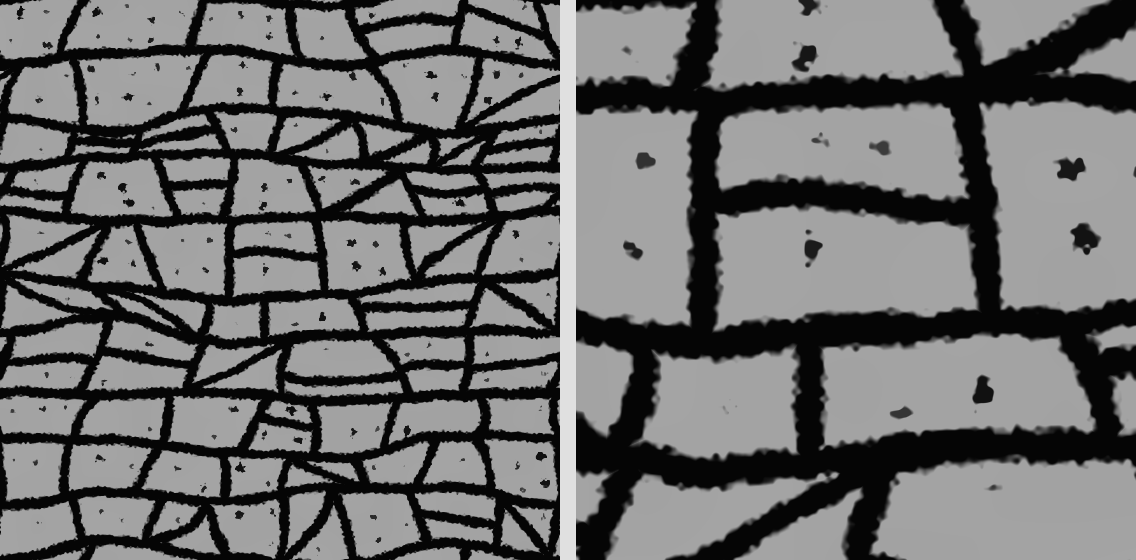
Left, the full canvas; right, a detail of the centre.
A WebGL 2 fragment shader for this texture:

```glsl
#version 300 es
precision highp float;

uniform vec2 u_resolution;
out vec4 fragColor;

const float COURSES = 10.0;

float hash(vec2 cell, float seed) {
    vec3 q = fract((cell.xyx + seed * 7.31) * vec3(0.1031, 0.1030, 0.0973));
    q += dot(q, q.yzx + 33.33);
    return fract((q.x + q.y) * q.z);
}

// Value noise that wraps after the given number of lattice cells
float noise(vec2 p, vec2 period, float seed) {
    vec2 i = floor(p), f = p - i;
    f = f * f * (3.0 - 2.0 * f);
    vec2 a = mod(i, period), b = mod(i + 1.0, period);
    return mix(mix(hash(a, seed), hash(vec2(b.x, a.y), seed), f.x),
               mix(hash(vec2(a.x, b.y), seed), hash(b, seed), f.x), f.y);
}

float courseShift(float k) {
    return 0.36 * (hash(vec2(mod(k, COURSES), 3.0), 1.0) - 0.5);
}

// Height of a bed joint, in courses
float bedHeight(float k, float x) {
    float wave = noise(vec2(x * 5.0, k), vec2(5.0, COURSES), 2.0) - 0.5;
    return k + courseShift(k) + 0.52 * wave;
}

float bedDistance(float k, vec2 p) {
    float h = bedHeight(k, p.x);
    float slope = (bedHeight(k, p.x + 0.002) - h) / 0.002 / COURSES;
    return abs(p.y - h / COURSES) / sqrt(1.0 + slope * slope);
}

// Position of an upright joint, in stones, at height t of its course
float jointPosition(float j, float row, float t, float stones) {
    vec2 id = vec2(mod(j, stones), row);
    return j + 0.4 * (hash(id, 3.0) - 0.5)
             + 0.4 * (hash(id, 4.0) - 0.5) * (2.0 * t - 1.0)
             + 0.6 * (hash(id, 5.0) - 0.5) * t * (1.0 - t);
}

float jointDistance(float j, float row, float t, float stones, float u, float height) {
    float x = jointPosition(j, row, t, stones);
    float slope = (jointPosition(j, row, t + 0.05, stones) - x) / 0.05 / height;
    return abs(u - x) / length(vec2(stones, slope));
}

// Distance to the nearest mortar line
float wallDistance(vec2 p) {
    vec2 wobble = vec2(noise(p * 24.0, vec2(24.0), 6.0), noise(p * 24.0, vec2(24.0), 7.0));
    p += 0.007 * (wobble - 0.5);

    // Course
    float y = p.y * COURSES;
    float k = floor(y);
    if (y < bedHeight(k, p.x)) k -= 1.0;
    else if (y > bedHeight(k + 1.0, p.x)) k += 1.0;
    float low = bedHeight(k, p.x);
    float rise = max(bedHeight(k + 1.0, p.x) - low, 0.05);
    float t = clamp((y - low) / rise, 0.0, 1.0);
    float height = rise / COURSES;
    float d = min(bedDistance(k, p), bedDistance(k + 1.0, p)) - 0.0008;

    // Stone within the course
    float row = mod(k, COURSES);
    float stones = 6.0 + floor(3.0 * hash(vec2(row, 5.0), 8.0));
    float u = p.x * stones;
    float j = floor(u);
    if (u < jointPosition(j, row, t, stones)) j -= 1.0;
    else if (u > jointPosition(j + 1.0, row, t, stones)) j += 1.0;
    d = min(d, jointDistance(j, row, t, stones, u, height));
    d = min(d, jointDistance(j + 1.0, row, t, stones, u, height));

    // Level or diagonal split of some stones
    float left = jointPosition(j, row, t, stones);
    float span = jointPosition(j + 1.0, row, t, stones) - left;
    float s = (u - left) / span;
    vec2 id = vec2(mod(j, stones), row);
    float kind = hash(id, 9.0);
    float tall = 1.0 + courseShift(k + 1.0) - courseShift(k);
    vec2 ends = 0.35 + 0.3 * vec2(hash(id, 10.0), hash(id, 11.0));
    if (kind > 0.82) ends = hash(id, 12.0) < 0.5 ? vec2(0.02, 0.98) : vec2(0.98, 0.02);
    if (kind > 0.82 || kind < 0.45 * tall - 0.17) {
        float bend = 0.6 * (hash(id, 13.0) - 0.5) * s * (1.0 - s);
        vec2 gradient = vec2((ends.y - ends.x) * stones / span, 1.0 / height);
        d = min(d, abs(t - mix(ends.x, ends.y, s) - bend) / length(gradient));
    }
    return d;
}

void main() {
    vec2 p = gl_FragCoord.xy / u_resolution;
    float grain = noise(p * 240.0, vec2(240.0), 14.0) - 0.5;
    float fray = noise(p * 60.0, vec2(60.0), 15.0) - 0.5;

    // Charcoal lines with frayed edges
    float edge = wallDistance(p) + 0.005 * grain + 0.003 * fray;
    float ink = 1.0 - smoothstep(0.0062, 0.0104, edge);

    // Grainy specks, kept clear of the lines
    vec2 cell = floor(p * 20.0);
    vec2 jitter = vec2(hash(cell, 16.0), hash(cell, 17.0)) - 0.5;
    vec2 centre = (cell + 0.5 + 0.5 * jitter) / 20.0;
    float size = hash(cell, 18.0);
    float stretch = hash(cell, 19.0);
    vec2 q = (p - centre) * vec2(mix(0.8, 1.4, stretch), mix(1.4, 0.8, stretch));
    float speck = 1.0 - smoothstep(-0.0015, 0.0015,
        length(q) + 0.009 * grain - mix(0.003, 0.0085, size * size));
    speck *= step(0.019, wallDistance(centre)) * mix(0.6, 0.95, size);

    float stone = 0.64 + 0.012 * (noise(p * 16.0, vec2(16.0), 20.0) - 0.5);
    fragColor = vec4(vec3(mix(stone, 0.02, max(ink, speck))), 1.0);
}
```
